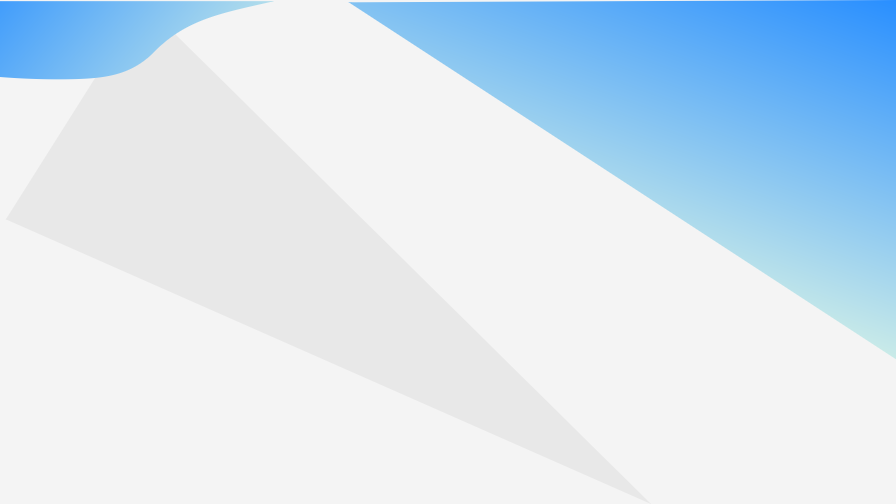
A WebGL 2 fragment shader for this background:

```glsl
#version 300 es
precision highp float;
// Pale snowy slope with one soft grey facet, under two patches of blue sky.
// Straight shapes are intersections of half planes; the curved patch is
// bounded by a height curve. Units are canvas heights, origin lower left.
uniform vec2 u_resolution;
out vec4 fragColor;

// Signed distance to the line a-b, negative on its right side.
float edge(vec2 p, vec2 a, vec2 b) {
    return dot(p - a, normalize(vec2(a.y - b.y, b.x - a.x)));
}

// Antialiased fill of the region where d is negative.
float coverage(float d) {
    float pixel = max(length(vec2(dFdx(d), dFdy(d))), 1e-5);
    return clamp(0.5 - d / pixel, 0.0, 1.0);
}

// How far the curved patch hangs below the top: a bowl, then a flared tail.
float patchDepth(float x) {
    float dx = x - 0.1157;
    float bowl = 0.1574 - 0.346 * dx * dx - 31.9 * pow(max(dx, 0.0), 4.0);
    float rest = 1.0 - (x - 0.303) / 0.241;
    float tail = 0.0023 + 0.1037 * (0.52 * rest + 0.48 * pow(max(rest, 0.0), 4.0));
    return x < 0.303 ? bowl : tail;
}

vec3 skyColor(float t) {
    return mix(vec3(0.16, 0.56, 1.0), vec3(0.79, 0.92, 0.91), clamp(t, 0.0, 1.0));
}

void main() {
    vec2 p = gl_FragCoord.xy / u_resolution.y;
    float drop = 1.0 - p.y;
    vec3 color = vec3(0.957);

    // Grey facet
    vec2 peak = vec2(0.2836, 0.9956);
    vec2 foot = vec2(1.2917, 0.0);
    vec2 corner = vec2(0.0116, 0.5648);
    float facet = max(edge(p, peak, foot), max(edge(p, foot, corner), edge(p, corner, peak)));
    color = mix(color, vec3(0.91), coverage(facet));

    // Large sky wedge on the right, deepest at the upper corner
    vec2 tip = vec2(0.692, 0.9954);
    float wedge = max(edge(p, tip, vec2(1.778, 1.0)), edge(p, vec2(1.778, 0.287), tip));
    vec3 wedgeSky = skyColor(0.505 * (1.778 - p.x) + 1.404 * drop);
    color = mix(color, wedgeSky, coverage(wedge));

    // Curved sky patch on the left, fading towards its tail
    float curved = max(drop - patchDepth(p.x), 0.0023 - drop);
    vec3 patchSky = skyColor(0.15 + 1.296 * p.x + 1.08 * drop);
    color = mix(color, patchSky, coverage(curved));

    fragColor = vec4(color, 1.0);
}
```
